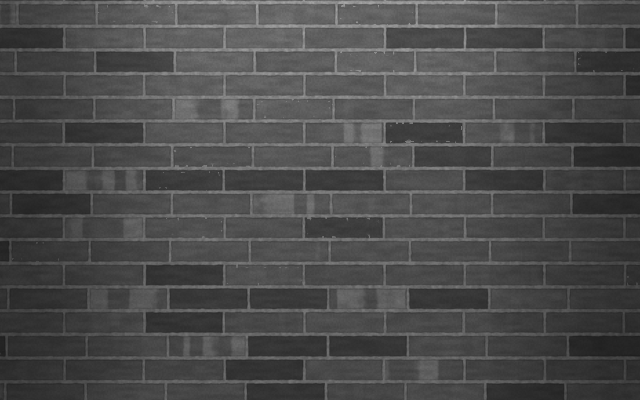
This texture is drawn by a Shadertoy shader. Its source:

```glsl
// Weathered grey brick wall in running bond, eight bricks across and about
// seventeen courses down. Each brick is a rounded box distance with hashed
// tone, pale streaks and chips; a soft light from the top falls off sideways.

// Lengths are fractions of the canvas height.
const vec2  PITCH        = vec2(0.2, 0.05925);   // brick plus joint
const vec2  HALF_JOINT   = vec2(0.0032, 0.0042);
const float TOP_JOINT    = 0.0063;               // first bed joint below the top
const float ODD_SHIFT    = 0.805;                // joint offset, in bricks
const float EVEN_SHIFT   = 0.21;
const float EVEN_DRIFT   = 0.0085;               // even courses creep left
const float JOINT_JITTER = 0.018;
const float CORNER       = 0.0018;
const float ROUGHNESS    = 0.0016;
const float DARK_SHARE   = 0.23;
const float STREAK_SHARE = 0.15;
const vec3  BRICK        = vec3(0.325);
const vec3  DARK_BRICK   = vec3(0.245);
const vec3  MORTAR       = vec3(0.465);
const vec3  STREAK       = vec3(0.455);

float hash(vec2 p) {
    vec3 q = fract(p.xyx * 0.1031);
    q += dot(q, q.yzx + 33.33);
    return fract((q.x + q.y) * q.z);
}

float noise(vec2 p) {
    vec2 cell = floor(p), f = fract(p);
    f = f * f * (3.0 - 2.0 * f);
    return mix(mix(hash(cell), hash(cell + vec2(1, 0)), f.x),
               mix(hash(cell + vec2(0, 1)), hash(cell + vec2(1, 1)), f.x), f.y);
}

float roundedBox(vec2 p, vec2 halfSize, float radius) {
    vec2 d = abs(p) - halfSize + radius;
    return length(max(d, 0.0)) + min(max(d.x, d.y), 0.0) - radius;
}

// Position of the joint at the left of a brick, in bricks.
float jointAt(vec2 id) {
    return id.x + JOINT_JITTER * (hash(id + 71.0) - 0.5);
}

// Face colour; along runs from 0 to 1 over the brick.
vec3 brickFace(vec2 id, float along, vec2 p) {
    float kind = hash(id + 19.0);
    vec3 color = kind < DARK_SHARE ? DARK_BRICK : BRICK;
    color *= 0.95 + 0.10 * hash(id + 43.0);

    // Vertical pale bands on a few bricks, faint traces on some others
    float band = noise(vec2(along * 8.0 + 30.0 * hash(id + 5.0), id.y * 7.0));
    band = smoothstep(0.5, 0.78, band + 0.10 * (noise(p * 90.0) - 0.5));
    float strength = kind > 1.0 - STREAK_SHARE ? 0.8 : 0.0;
    strength += 0.12 * step(0.5, kind) * step(kind, 0.7);
    color = mix(color, STREAK, band * strength);

    // Drawn-out mottling
    return color * (0.92 + 0.16 * noise(p * vec2(28.0, 110.0)));
}

float lighting(vec2 uv) {
    float vertical = mix(0.86, 1.10, smoothstep(0.0, 1.0, uv.y));
    float side = abs(uv.x - 0.5) * 2.0;
    float falloff = 1.0 - 0.36 * smoothstep(0.35, 1.0, side);
    vec2 glow = (uv - vec2(0.5, 1.03)) / vec2(0.40, 0.22);
    return vertical * falloff + 0.17 * exp(-dot(glow, glow));
}

void mainImage(out vec4 fragColor, in vec2 fragCoord) {
    vec2 uv = fragCoord / iResolution.xy;
    vec2 p = fragCoord / iResolution.y;
    float pixel = 1.0 / iResolution.y;

    // Course and brick under this point
    float down = (1.0 - p.y - TOP_JOINT) / PITCH.y;
    float row = floor(down);
    float shift = mod(row, 2.0) > 0.5 ? ODD_SHIFT : EVEN_SHIFT - EVEN_DRIFT * row;
    float x = p.x / PITCH.x - shift;
    vec2 id = vec2(floor(x), row);
    id.x += step(jointAt(id + vec2(1, 0)), x) - step(x, jointAt(id));
    float left = jointAt(id), right = jointAt(id + vec2(1, 0));

    // Brick outline with a worn edge
    vec2 center = vec2(0.5 * (left + right), row + 0.5);
    vec2 local = (vec2(x, down) - center) * PITCH;
    vec2 halfSize = 0.5 * vec2(right - left, 1.0) * PITCH - HALF_JOINT;
    float edge = roundedBox(local, halfSize, CORNER);
    edge += ROUGHNESS * (noise(p * 95.0) + 0.5 * noise(p * 210.0) - 0.75);
    float brickMask = 1.0 - smoothstep(-pixel, pixel, edge);

    // Faces darken toward the rim, most under the upper joint
    vec3 face = brickFace(id, (x - left) / (right - left), p);
    float rim = smoothstep(-0.0045, -0.0005, edge);
    face *= 1.0 - rim * (local.y < 0.0 ? 0.20 : 0.12);

    // Rare mortar-coloured chips near the rim
    float chip = smoothstep(0.83, 0.90, noise(p * 130.0 + 9.0));
    chip *= step(0.86, hash(id + 87.0)) * smoothstep(-0.012, -0.003, edge);
    face = mix(face, MORTAR * 1.1, chip * 0.8);

    vec3 mortar = MORTAR * (0.90 + 0.20 * noise(p * 120.0 + 40.0));
    vec3 color = mix(mortar, face, brickMask);
    color *= 0.95 + 0.10 * noise(p * 290.0);
    fragColor = vec4(color * lighting(uv), 1.0);
}
```
